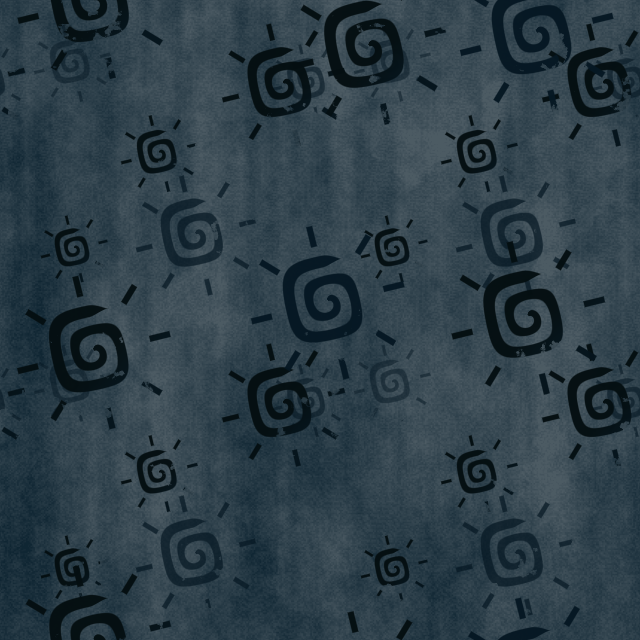
This pattern is drawn by a three.js fragment shader. Its source:

```glsl
// Spiral suns stamped in worn dark ink over a streaked slate-blue wall.
#define TAU 6.2831853
#define ARM_WIDTH 0.16
#define ARM_PITCH 0.38
#define TILT 0.13
#define RAY_COUNT 8.0
#define RAY_TURN 0.24
#define BIG_RADIUS 0.078
#define SOFT 0.0012
#define WEAR_LEVEL 0.72
#define GRAIN 0.36

varying vec2 vUv;

const vec3 DEEP = vec3(0.08, 0.165, 0.215);
const vec3 PALE = vec3(0.275, 0.335, 0.37);
const vec3 BLACK = vec3(0.015, 0.055, 0.065);
const vec3 NAVY = vec3(0.02, 0.09, 0.135);

float hash(vec2 p) {
  return fract(sin(dot(p, vec2(127.1, 311.7))) * 43758.5453);
}

float noise(vec2 p) {
  vec2 i = floor(p), f = fract(p);
  f = f * f * (3.0 - 2.0 * f);
  return mix(mix(hash(i), hash(i + vec2(1.0, 0.0)), f.x),
             mix(hash(i + vec2(0.0, 1.0)), hash(i + vec2(1.0, 1.0)), f.x), f.y);
}

float fbm(vec2 p) {
  float sum = 0.0, amp = 0.5;
  for (int i = 0; i < 5; i++) {
    sum += amp * noise(p);
    p = p * 2.03 + 17.3;
    amp *= 0.5;
  }
  return sum / 0.97;
}

// Rounded-square spiral, wound inwards from a tapered tip at the upper right.
float spiralDistance(vec2 p) {
  float c = cos(TILT), s = sin(TILT);
  p = vec2(c * p.x + s * p.y, c * p.y - s * p.x);
  float len = length(p);
  float square = pow(dot(p * p, p * p), 0.25);
  float r = mix(len, square, 0.85 * smoothstep(0.1, 0.7, len));
  float turn = fract((atan(p.y, p.x) - 0.95) / TAU);
  float d = 10.0;
  for (int n = 0; n < 3; n++) {
    float t = turn + float(n);
    float taper = smoothstep(0.0, 0.1, t) * (1.0 - smoothstep(2.0, 2.2, t));
    float halfWidth = ARM_WIDTH * taper * (1.0 - 0.16 * t) - 0.04;
    d = min(d, abs(r - 0.87 + ARM_PITCH * t) - halfWidth);
  }
  return d;
}

// Short bars around the spiral.
float rayDistance(vec2 p) {
  float sector = TAU / RAY_COUNT;
  float a = mod(atan(p.y, p.x) - RAY_TURN + 0.5 * sector, sector) - 0.5 * sector;
  vec2 q = abs(length(p) * vec2(cos(a), sin(a)) - vec2(1.36, 0.0)) - vec2(0.21, 0.062);
  return max(q.x, q.y);
}

// One sun, repeated every period; wear grows towards its lower right.
void stampSun(inout vec3 color, vec2 uv, vec2 center, float period, float radius,
              vec3 ink, float strength, float wear) {
  vec2 p = uv - center;
  p = (p - period * floor(p / period + 0.5)) / radius;
  float d = min(spiralDistance(p), rayDistance(p)) * radius;
  float cover = 1.0 - smoothstep(-SOFT, SOFT, d);
  float side = dot(p, vec2(0.7, -0.7));
  float hole = smoothstep(0.0, 0.07, wear - WEAR_LEVEL + 0.13 * side);
  ink = mix(ink, NAVY, 0.6 * smoothstep(0.1, 1.0, side));
  color = mix(color, ink, cover * strength * (1.0 - 0.85 * hole));
}

// Blotches, vertical drips, flaked patches and fine grain.
vec3 wall(vec2 uv) {
  float blotch = fbm(uv * vec2(6.0, 4.0) + 3.7);
  float streak = 0.6 * noise(uv * vec2(15.0, 1.8) + 8.1)
               + 0.4 * noise(uv * vec2(60.0, 3.5) + 2.4);
  float flake = smoothstep(0.52, 0.56, fbm(uv * 13.0 + 21.0));
  float mottle = fbm(uv * vec2(48.0, 36.0));
  float grain = noise(uv * 430.0) - 0.5;
  float tone = 0.62 + 1.0 * (blotch - 0.5) + 0.75 * (streak - 0.5)
             + 0.12 * (flake - 0.4) + 0.45 * (mottle - 0.5) + GRAIN * grain;
  return mix(DEEP, PALE, clamp(tone, -0.1, 1.12));
}

void main() {
  vec2 uv = vUv;
  vec3 color = wall(uv);
  float wear = fbm(uv * 48.0 + 5.0);

  // Faint suns of the half-canvas repeat
  stampSun(color, uv, vec2(0.113, 0.401), 0.5, 0.039, NAVY, 0.5, wear);
  stampSun(color, uv, vec2(0.482, 0.374), 0.5, 0.037, NAVY, 0.6, wear);
  stampSun(color, uv, vec2(0.306, 0.132), 0.5, 0.061, NAVY, 0.72, wear);

  // Dark suns of the same repeat
  stampSun(color, uv, vec2(0.249, 0.260), 0.5, 0.039, BLACK, 0.97, wear);
  stampSun(color, uv, vec2(0.116, 0.111), 0.5, 0.034, BLACK, 0.97, wear);
  stampSun(color, uv, vec2(0.443, 0.367), 0.5, 0.0625, BLACK, 0.97, wear);

  // Large suns: two jittered rows of three
  for (int i = 0; i < 6; i++) {
    vec2 cell = vec2(mod(float(i), 3.0), floor(float(i) / 3.0));
    vec2 jitter = vec2(hash(cell + 4.0), hash(cell + 9.0)) - 0.5;
    vec2 center = vec2(0.2 + cell.x / 3.0, 0.49 + 0.47 * cell.y) + 0.11 * jitter;
    vec3 ink = mix(BLACK, NAVY, step(0.6, hash(cell + 13.0)));
    stampSun(color, uv, center, 1.0, BIG_RADIUS, ink, 0.97, wear);
  }

  gl_FragColor = vec4(color, 1.0);
}
```
